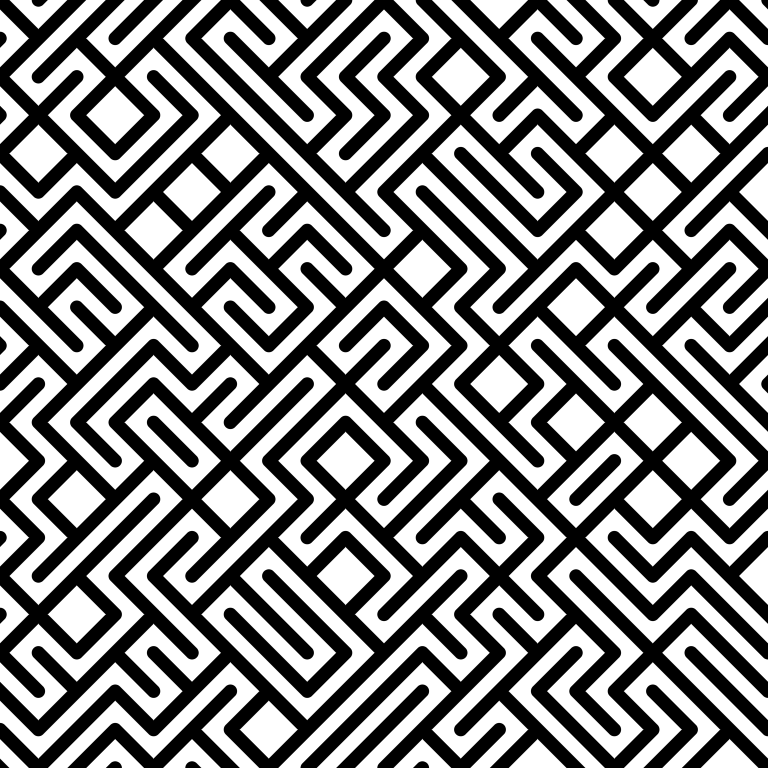
This pattern is drawn by a three.js fragment shader. Its source:

```glsl
varying vec2 vUv;

#define CELLS 20.0
#define HALF_WIDTH 0.174
#define EDGE_SOFTNESS 0.65
#define RISING_SHARE 0.5
#define SEED 17.0
#define INK vec3(0.0)
#define PAPER vec3(1.0)

float hash(vec2 p) {
  vec3 q = fract(vec3(p.xyx + SEED) * vec3(0.1031, 0.1030, 0.0973));
  q += dot(q, q.yzx + 33.33);
  return fract((q.x + q.y) * q.z);
}

float segmentDistance(vec2 p, vec2 a, vec2 b) {
  vec2 along = b - a;
  float t = clamp(dot(p - a, along) / dot(along, along), 0.0, 1.0);
  return length(p - a - along * t);
}

// Distance to the one diagonal that crosses a cell, corner to corner
float diagonalDistance(vec2 p, vec2 cell) {
  vec2 local = p - cell;
  if (hash(cell) < RISING_SHARE) local.x = 1.0 - local.x;
  return segmentDistance(local, vec2(0.0, 1.0), vec2(1.0, 0.0));
}

void main() {
  vec2 p = vUv * CELLS;
  vec2 home = floor(p);

  // Round caps reach into adjoining cells, so visit all neighbours
  float nearest = 10.0;
  for (int j = -1; j <= 1; j++) {
    for (int i = -1; i <= 1; i++) {
      vec2 cell = home + vec2(float(i), float(j));
      nearest = min(nearest, diagonalDistance(p, cell));
    }
  }

  // Edge blend about one pixel wide at any canvas size
  float blur = EDGE_SOFTNESS * max(fwidth(p.x), fwidth(p.y));
  float paper = smoothstep(-blur, blur, nearest - HALF_WIDTH);
  gl_FragColor = vec4(mix(INK, PAPER, paper), 1.0);
}
```
